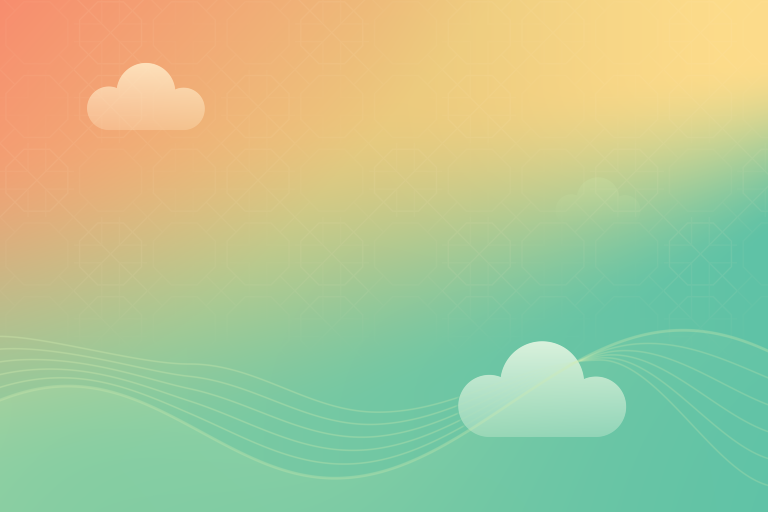
Write a Shadertoy shader that draws this background.

```glsl
#define CORAL vec3(0.97, 0.55, 0.43)
#define GOLD vec3(0.92, 0.79, 0.49)
#define YELLOW vec3(0.99, 0.86, 0.54)
#define SAGE vec3(0.52, 0.80, 0.63)
#define TEAL vec3(0.37, 0.76, 0.65)
#define CREAM vec3(1.0, 0.92, 0.78)
#define MIST vec3(0.89, 0.96, 0.88)
#define GLINT vec3(0.82, 0.92, 0.68)
#define TILE_SIZE 0.144
#define PATTERN_ALPHA 0.09
#define STRANDS 5
#define STRAND_ALPHA 0.38

const float PI = 3.14159265;

// Background: coral to yellow above, sage to teal below
vec3 skyColor(float s, float depth) {
    vec3 warm = mix(CORAL, GOLD, clamp((s + 0.6 * depth) / 0.65, 0.0, 1.0));
    warm = mix(warm, YELLOW, smoothstep(0.45, 1.0, s));
    vec3 cool = mix(SAGE, TEAL, s);
    float middle = 0.61 - 0.13 * s - 0.19 * s * s;
    float spread = 0.34 - 0.16 * s * s;
    return mix(warm, cool, smoothstep(middle - spread, middle + spread, depth));
}

// Cosine valley with separate half periods and rises on each side
float valley(float x, vec2 trough, vec2 halfPeriod, vec2 rise) {
    bool left = x < trough.x;
    float phase = (x - trough.x) / (left ? halfPeriod.x : halfPeriod.y);
    return trough.y + (left ? rise.x : rise.y) * (0.5 - 0.5 * cos(PI * phase));
}

float hillHeight(float x) {
    return valley(x, vec2(0.654, 0.066), vec2(0.521, 0.680), vec2(0.180, 0.289));
}

float upperStrand(float x) {
    float h = valley(x, vec2(0.738, 0.195), vec2(0.367, 0.440), vec2(0.094, 0.102));
    h += 0.148 * (1.0 - smoothstep(0.0, 0.371, x));
    return h - 0.160 * smoothstep(1.17, 1.5, x);
}

float stroke(float d, float halfWidth, float px) {
    return 1.0 - smoothstep(halfWidth - 0.5 * px, halfWidth + px, abs(d));
}

// Distance to a curve given as a height, corrected for its slope
float curveDistance(float y, float h) {
    float slope = dFdx(h) * iResolution.y;
    return (y - h) / sqrt(1.0 + slope * slope);
}

// Cloud of unit width standing on y = 0
float cloudDistance(vec2 p) {
    float d = length(p - vec2(0.0, 0.320)) - 0.250;
    d = min(d, length(p - vec2(-0.315, 0.185)) - 0.185);
    d = min(d, length(p - vec2(0.320, 0.180)) - 0.180);
    vec2 box = abs(p - vec2(0.0, 0.14)) - vec2(0.32, 0.14);
    return min(d, max(box.x, box.y));
}

// Tint a cloud whose opacity fades from crown to base
vec3 addCloud(vec3 col, vec2 p, vec2 base, float width, vec3 tint, vec2 alpha, float px) {
    vec2 q = (p - base) / width;
    float d = cloudDistance(q) * width;
    float cover = 1.0 - smoothstep(-0.6 * px, 0.6 * px, d);
    float opacity = mix(alpha.x, alpha.y, clamp(q.y / 0.57, 0.0, 1.0));
    return mix(col, tint, cover * opacity);
}

// Octagons, linking diagonals and offset grid lines
float latticeMask(vec2 p, float px) {
    vec2 cell = floor(p / TILE_SIZE);
    vec2 q = abs(fract(p / TILE_SIZE) - 0.5) * TILE_SIZE;
    float octagon = max(max(q.x, q.y), (q.x + q.y) * 0.7071) - 0.42 * TILE_SIZE;
    float diagonal = stroke((q.x - q.y) * 0.7071, 0.0007, px);
    float rails = stroke(min(q.x, q.y) - 0.12 * TILE_SIZE, 0.0007, px);
    float vary = 0.5 + 0.5 * sin(cell.x * 2.4 + 1.7 * sin(cell.y * 1.9));
    float mask = stroke(octagon, 0.0008, px);
    mask = max(mask, diagonal * mix(step(0.0, octagon), 1.0, step(0.65, vary)));
    return max(mask, rails * 0.7 * vary) * (0.5 + 0.5 * vary);
}

void mainImage(out vec4 fragColor, in vec2 fragCoord) {
    vec2 p = fragCoord / iResolution.y;
    float px = 1.0 / iResolution.y;
    float s = fragCoord.x / iResolution.x;
    p.x = s * 1.5;
    vec3 col = skyColor(s, 1.0 - p.y);

    // Faint lattice, fading toward the waves
    float latticeFade = smoothstep(0.28, 0.48, p.y);
    col = mix(col, CREAM, PATTERN_ALPHA * latticeFade * latticeMask(p, px));

    // Clouds
    col = addCloud(col, p, vec2(0.285, 0.746), 0.230, CREAM, vec2(0.28, 0.85), px);
    col = addCloud(col, p, vec2(1.168, 0.559), 0.166, GLINT, vec2(0.0, 0.20), px);
    col = addCloud(col, p, vec2(1.059, 0.1465), 0.328, MIST, vec2(0.32, 0.92), px);

    // Translucent hill with a bright rim
    float hill = hillHeight(p.x);
    float below = curveDistance(p.y, hill);
    float body = 1.0 - smoothstep(-px, px, below);
    col = mix(col, GLINT, body * mix(0.20, 0.05, s) * exp(5.0 * min(below, 0.0)));
    col = mix(col, GLINT, 0.32 * stroke(below, 0.0022, px));

    // Strands blended between the upper curve and the hill
    float top = upperStrand(p.x);
    float cloudVeil = smoothstep(0.0, 0.02, cloudDistance((p - vec2(1.059, 0.1465)) / 0.328));
    float strength = STRAND_ALPHA * mix(1.0, 0.65, s) * mix(0.3, 1.0, cloudVeil);
    for (int i = 0; i < STRANDS; i++) {
        float h = mix(top, hill, float(i) / float(STRANDS));
        col = mix(col, GLINT, strength * stroke(curveDistance(p.y, h), 0.0010, px));
    }

    fragColor = vec4(col, 1.0);
}
```
